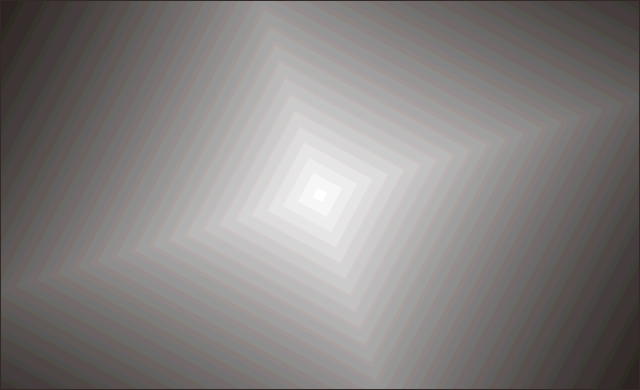
This background is drawn by a Shadertoy shader. Its source:

```glsl
// Soft glow of nested, tilted square bands fading from white to warm charcoal.

// Lengths are in units of the canvas height.
const float TILT = 0.494;                        // rotation of the squares, radians
const float LEVELS = 29.0;                       // tone steps from white to black
const vec3 FALLOFF = vec3(1.230, 1.260, 1.269);  // darkening per channel, warms the far bands
const float FALLOFF_EASE = 0.368;                // quadratic easing of that darkening
const float FRAME_WIDTH = 0.0026;
const vec3 FRAME_COLOR = vec3(0.20, 0.16, 0.15);

// Distance from the centre, constant along each tilted square.
float squareDistance(vec2 p) {
    float c = cos(TILT), s = sin(TILT);
    vec2 q = vec2(c * p.x - s * p.y, s * p.x + c * p.y);
    return max(abs(q.x), abs(q.y));
}

// Rounds each channel to whole steps, smoothing every edge over one pixel.
vec3 smoothRound(vec3 value, vec3 pixelSpan) {
    vec3 x = value + 0.5;
    vec3 edge = floor(x + 0.5);
    return edge - 1.0 + clamp((x - edge) / pixelSpan + 0.5, 0.0, 1.0);
}

void mainImage(out vec4 fragColor, in vec2 fragCoord) {
    float pixel = 1.0 / iResolution.y;
    vec2 p = (fragCoord - 0.5 * iResolution.xy) * pixel;

    // Continuous darkness and its slope, then the stepped glow
    float dist = squareDistance(p);
    vec3 darkness = FALLOFF * dist - FALLOFF_EASE * dist * dist;
    vec3 slope = max(FALLOFF - 2.0 * FALLOFF_EASE * dist, 0.1);
    vec3 color = 1.0 - smoothRound(darkness * LEVELS, slope * LEVELS * pixel) / LEVELS;

    // Thin dark frame
    vec2 inset = 0.5 * iResolution.xy * pixel - abs(p);
    float border = min(inset.x, inset.y);
    float frame = clamp((FRAME_WIDTH - border) / pixel + 0.5, 0.0, 1.0);
    color = mix(color, FRAME_COLOR, frame);

    fragColor = vec4(clamp(color, 0.0, 1.0), 1.0);
}
```
